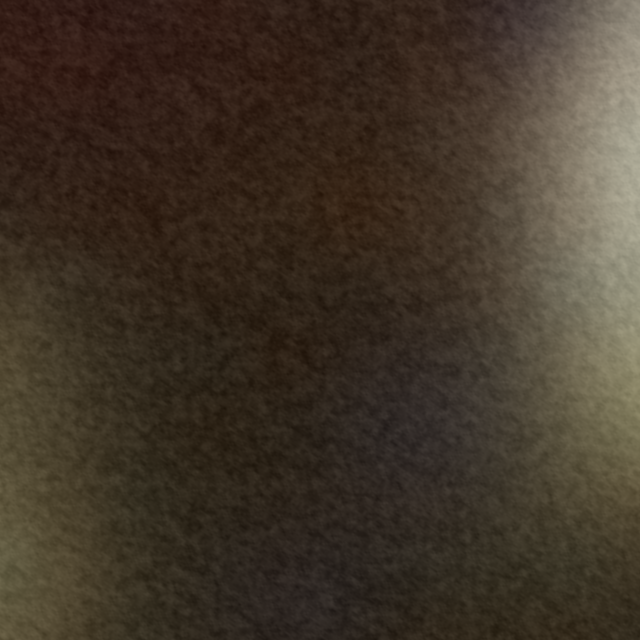
Write a WebGL 1 fragment shader that draws this texture.

```glsl
precision highp float;

uniform vec2 u_resolution;

float hash(vec2 p) {
  vec3 q = fract(vec3(p.xyx) * 0.1031);
  q += dot(q, q.yzx + 33.33);
  return fract((q.x + q.y) * q.z);
}

float noise(vec2 p) {
  vec2 i = floor(p);
  vec2 f = fract(p);
  f = f * f * (3.0 - 2.0 * f);
  return mix(mix(hash(i), hash(i + vec2(1.0, 0.0)), f.x),
             mix(hash(i + vec2(0.0, 1.0)), hash(i + vec2(1.0, 1.0)), f.x), f.y);
}

// Soft elliptical falloff, 1 at the center
float glow(vec2 p, vec2 center, vec2 radius) {
  vec2 d = (p - center) / radius;
  return exp(-dot(d, d));
}

// Fine fibrous grain, centered on zero
float grain(vec2 p) {
  vec2 slanted = mat2(0.82, 0.57, -0.57, 0.82) * p;
  float sum = 0.0;
  float weight = 0.5;
  float scale = 75.0;
  for (int i = 0; i < 3; i++) {
    sum += weight * (noise(slanted * vec2(scale, scale * 1.4) + 17.0 * float(i)) - 0.5);
    weight *= 0.75;
    scale *= 1.8;
  }
  return sum;
}

void main() {
  vec2 uv = gl_FragCoord.xy / u_resolution;

  // Dark brown ground, redder toward the upper left
  vec3 color = mix(vec3(0.168, 0.136, 0.088), vec3(0.188, 0.125, 0.086), smoothstep(0.2, 0.9, uv.y));
  color += vec3(0.015, -0.012, 0.003) * glow(uv, vec2(0.12, 1.0), vec2(0.3, 0.25));
  color += vec3(0.025, 0.012, -0.004) * glow(uv, vec2(0.5, 0.7), vec2(0.2, 0.14));

  // Pale light spilling in from the right
  color += vec3(0.49, 0.53, 0.49) * glow(uv, vec2(1.04, 0.71), vec2(0.235, 0.36));
  color += vec3(0.13, 0.14, 0.14) * glow(uv, vec2(1.05, 0.98), vec2(0.13, 0.17));
  color += vec3(0.15, 0.14, 0.08) * glow(uv, vec2(1.05, 0.37), vec2(0.18, 0.16));
  color += vec3(0.05, 0.05, 0.035) * glow(uv, vec2(0.88, 0.2), vec2(0.25, 0.22));

  // Warm light along the lower left edge
  color += vec3(0.23, 0.23, 0.17) * glow(uv, vec2(-0.05, 0.1), vec2(0.22, 0.26));
  color += vec3(0.11, 0.12, 0.09) * glow(uv, vec2(-0.05, 0.46), vec2(0.19, 0.17));

  // Cool shadows
  color += vec3(0.0, 0.012, 0.055) * glow(uv, vec2(0.66, 0.32), vec2(0.16, 0.17));
  color += vec3(-0.005, 0.005, 0.04) * glow(uv, vec2(0.47, 0.06), vec2(0.16, 0.15));
  color += vec3(-0.05, -0.04, 0.0) * glow(uv, vec2(0.81, 0.99), vec2(0.1, 0.12));

  // Faint color mottling and surface grain
  float mottle = noise(uv * 9.0 + 4.0) - 0.5;
  color += vec3(0.016, -0.004, -0.012) * mottle;
  color += 0.012 * (noise(uv * 14.0 + 31.0) - 0.5);
  color += vec3(1.0, 0.97, 0.9) * grain(uv) * 0.12;

  gl_FragColor = vec4(clamp(color, 0.0, 1.0), 1.0);
}
```
